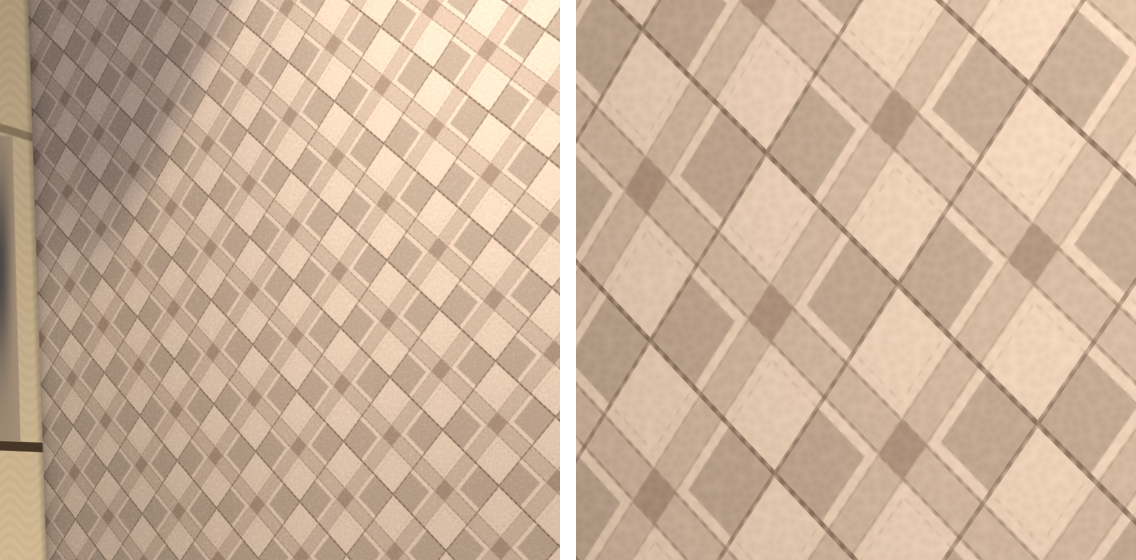
Left, the full canvas; right, a detail of the centre.
This pattern is drawn by a WebGL 2 fragment shader. Its source:

```glsl
#version 300 es
precision highp float;
// Diagonal beige plaid wallpaper seen at an angle beside a pale wooden trim.
// A plane projection is inverted to get lattice coordinates; bands, checks and
// lines come from distances in that lattice, then soft light is laid over it.

uniform vec2 u_resolution;
out vec4 outColor;

// Plane projection, with y pointing down: origin, two lattice steps, foreshortening
const vec2 ORIGIN = vec2(0.6055, 0.4844);
const vec2 STEP_U = vec2(0.0671, 0.0676);
const vec2 STEP_V = vec2(-0.0621, 0.1345);
const vec2 FORESHORTEN = vec2(-0.0305, 0.0300);

// Plaid sizes, as fractions of one repeat
const float BAND_HALF = 0.090;
const float STRIPE_EDGE = 0.145;
const float LINE_HALF = 0.011;
const float STITCHES = 13.0;

const vec3 CREAM = vec3(0.92, 0.81, 0.71);
const vec3 CHECK = vec3(0.755, 0.655, 0.565);
const vec3 BAND = vec3(0.825, 0.715, 0.620);
const vec3 NODE = vec3(0.690, 0.575, 0.490);
const vec3 THREAD = vec3(0.500, 0.405, 0.325);
const vec3 SHADE = vec3(0.77, 0.77, 0.81);
const vec3 TRIM = vec3(0.78, 0.69, 0.55);
const vec3 SEAM = vec3(0.27, 0.21, 0.15);

const float GRAIN_SCALE = 170.0;
const float GRAIN_DEPTH = 0.045;
const float TAU = 6.2831853;

vec2 hash2(vec2 p) {
  return fract(sin(vec2(dot(p, vec2(127.1, 311.7)), dot(p, vec2(269.5, 183.3)))) * 43758.5);
}

// Cellular noise: distance to the nearest scattered point
float cellular(vec2 p) {
  vec2 cell = floor(p);
  float nearest = 2.0;
  for (int y = -1; y <= 1; y++)
    for (int x = -1; x <= 1; x++) {
      vec2 c = cell + vec2(x, y);
      nearest = min(nearest, distance(p, c + hash2(c)));
    }
  return nearest;
}

// Coverage of the region where d is below edge
vec2 below(vec2 d, float edge, vec2 aa) {
  return 1.0 - smoothstep(edge - aa, edge + aa, d);
}

// Inverse projection from the canvas to the lattice
vec2 toLattice(vec2 p) {
  vec2 a = STEP_U - FORESHORTEN.x * p;
  vec2 b = STEP_V - FORESHORTEN.y * p;
  vec2 r = p - ORIGIN;
  return vec2(r.x * b.y - r.y * b.x, a.x * r.y - a.y * r.x) / (a.x * b.y - a.y * b.x);
}

vec3 plaid(vec2 uv) {
  vec2 aa = fwidth(uv) * 0.6 + 1e-5;
  vec2 d = abs(uv - round(uv));

  // Alternating checks inside cream stripes
  vec2 side = clamp(sin(uv * TAU) / (TAU * aa), -1.0, 1.0);
  vec2 inner = 1.0 - below(d, STRIPE_EDGE, aa);
  float dark = (0.5 - 0.5 * side.x * side.y) * inner.x * inner.y;
  vec3 color = mix(CREAM, CHECK, dark);

  // Faint stitching at the stripe edges
  vec2 stitch = 0.5 + 0.5 * sin(uv.yx * TAU * STITCHES);
  vec2 hem = below(abs(d - STRIPE_EDGE), 0.007, aa) * inner.yx * stitch;
  color = mix(color, BAND, 0.55 * max(hem.x, hem.y));

  // Bands, their edges, and the darker squares where they cross
  vec2 band = below(d, BAND_HALF, aa);
  color = mix(color, BAND, max(band.x, band.y));
  vec2 rim = below(abs(d - BAND_HALF), 0.008, aa) * (0.5 + 0.5 * stitch);
  color = mix(color, THREAD, max(rim.x * 0.22, rim.y * 0.45));
  color = mix(color, NODE, band.x * band.y);

  // Thin threads through the middle of every repeat
  vec2 thread = below(0.5 - d, LINE_HALF, aa) * (0.6 + 0.4 * stitch);
  return mix(color, THREAD, max(thread.x * 0.65, thread.y * 0.85));
}

// Warm lamp at the upper right, cool slanted shadow at the upper left
vec3 lighting(vec2 p) {
  float level = mix(0.84, 0.99, smoothstep(0.05, 0.65, p.x)) - 0.07 * smoothstep(0.5, 1.0, p.y);
  vec2 lamp = (p - vec2(0.88, -0.04)) * vec2(1.0, 0.85);
  vec3 light = level + vec3(0.19, 0.20, 0.21) * exp(-5.5 * dot(lamp, lamp));
  float edge = 0.43 - 0.46 * p.y;
  float shadow = 1.0 - smoothstep(edge - 0.07, edge + 0.035, p.x);
  shadow *= 1.0 - smoothstep(0.25, 0.62, p.y);
  return light * mix(vec3(1.0), SHADE, shadow);
}

void main() {
  vec2 p = gl_FragCoord.xy / u_resolution;
  p.y = 1.0 - p.y;
  float px = 1.0 / min(u_resolution.x, u_resolution.y);

  float grain = (cellular(p * GRAIN_SCALE) - 0.45) * GRAIN_DEPTH;
  vec3 color = plaid(toLattice(p)) * lighting(p) + grain;

  // Trim: contact shadow, face, grey side and two seams
  float gap = p.x - (0.050 + 0.033 * p.y);
  color *= 1.0 - 0.22 * exp(-max(gap, 0.0) * 75.0);
  vec3 trim = TRIM * (0.87 + 0.18 * p.y) + 0.012 * sin(p.y * 310.0 + 4.0 * sin(p.x * 90.0));
  trim *= 1.0 - 0.18 * smoothstep(-0.012, 0.0, gap);
  float sideEdge = 0.016 + 0.026 * p.y;
  float sideMask = (1.0 - smoothstep(sideEdge - px, sideEdge + px, p.x))
    * smoothstep(0.238, 0.246, p.y) * (1.0 - smoothstep(0.785, 0.793, p.y));
  float gloom = exp(-pow((p.y - 0.48) / 0.17, 2.0)) * (1.0 - smoothstep(0.0, 0.03, p.x));
  trim = mix(trim, mix(vec3(0.63, 0.55, 0.46), vec3(0.30, 0.28, 0.27), gloom), sideMask);
  float upperSeam = 1.0 - smoothstep(0.005, 0.010, abs(p.y - 0.228 - 0.3 * p.x));
  float lowerSeam = 1.0 - smoothstep(0.007, 0.010, abs(p.y - 0.796 - 0.04 * p.x));
  trim = mix(trim, SEAM, max(0.45 * upperSeam, lowerSeam));
  color = mix(trim, color, smoothstep(-px, px, gap));

  outColor = vec4(clamp(color, 0.0, 1.0), 1.0);
}
```
